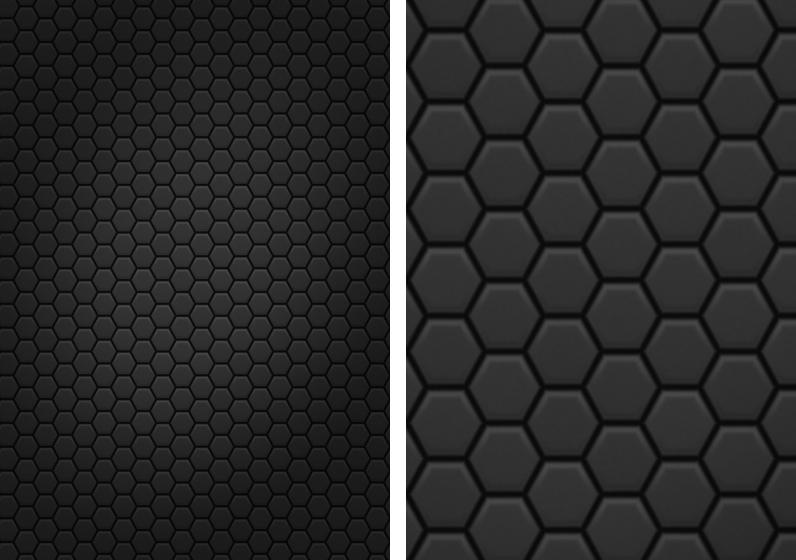
Left, the full canvas; right, a detail of the centre.
A Shadertoy shader for this pattern:

```glsl
#define COLUMNS 20.0
#define ROWS 23.52
#define PHASE vec2(0.15, 0.76)
#define GAP 0.045
#define BEVEL 0.105
#define FACE_DIM 0.108
#define FACE_LIT 0.196
#define GAP_TONE 0.035
#define RIM_GAIN 0.36
#define TILE_VARIATION 0.05
#define GRAIN 0.006

float hash(vec2 p) {
    vec3 q = fract(vec3(p.xyx) * 0.1031);
    q += dot(q, q.yzx + 33.33);
    return fract((q.x + q.y) * q.z);
}

// Distance inward from the edge of a flat-topped hexagon of height 1
float hexInset(vec2 p) {
    p = abs(p);
    return 0.5 - max(p.y, dot(p, vec2(0.866, 0.5)));
}

// Nearest tile in staggered columns: xy = local position, zw = tile index
vec4 hexTile(vec2 grid) {
    vec4 best = vec4(0.0);
    float bestInset = -10.0;
    float baseColumn = floor(grid.x + PHASE.x);
    for (int i = -1; i <= 1; i++) {
        float column = baseColumn + float(i);
        float shift = PHASE.y + 0.5 * mod(column + 1.0, 2.0);
        float row = floor(grid.y - shift + 0.5);
        vec2 center = vec2(column + 0.5 - PHASE.x, row + shift);
        vec2 local = (grid - center) * vec2(0.866, 1.0);
        float inset = hexInset(local);
        if (inset > bestInset) {
            bestInset = inset;
            best = vec4(local, column, row);
        }
    }
    return best;
}

// Broad, slightly tilted pool of light fading to the borders
float lightPool(vec2 uv) {
    vec2 p = uv - vec2(0.49, 0.52);
    p.x -= 0.22 * p.y;
    float radius = length(p / vec2(0.58, 0.53));
    return 1.0 - smoothstep(0.2, 1.0, radius);
}

void mainImage(out vec4 fragColor, in vec2 fragCoord) {
    vec2 uv = fragCoord / iResolution.xy;
    float pixel = ROWS / iResolution.y;
    vec4 tile = hexTile(uv * vec2(COLUMNS, ROWS));
    vec2 local = tile.xy;
    float inset = hexInset(local);
    float light = lightPool(uv);

    // Face, with a slight vertical shade and tone change per tile
    float face = mix(FACE_DIM, FACE_LIT, light);
    face *= 1.0 + TILE_VARIATION * (hash(tile.zw + 40.0) - 0.5);
    face *= 1.0 + 0.10 * local.y;

    // Raised rim: bright along the top, shaded along the bottom
    float rim = exp(-pow((inset - BEVEL) / 0.042, 2.0));
    float upward = smoothstep(-0.05, 0.42, local.y);
    float downward = smoothstep(0.1, 0.45, -local.y);
    face *= 1.0 + rim * (RIM_GAIN * upward - 0.12 * downward);

    // Soft dark gap between tiles
    float soft = max(0.035, 0.6 * pixel);
    float cover = smoothstep(GAP - soft, GAP + soft, inset);
    float tone = mix(GAP_TONE * (0.75 + 0.5 * light), face, cover);

    // Fine surface grain, fixed to the canvas
    tone += GRAIN * (hash(floor(uv * vec2(356.0, 512.0))) - 0.5);
    fragColor = vec4(vec3(tone), 1.0);
}
```
